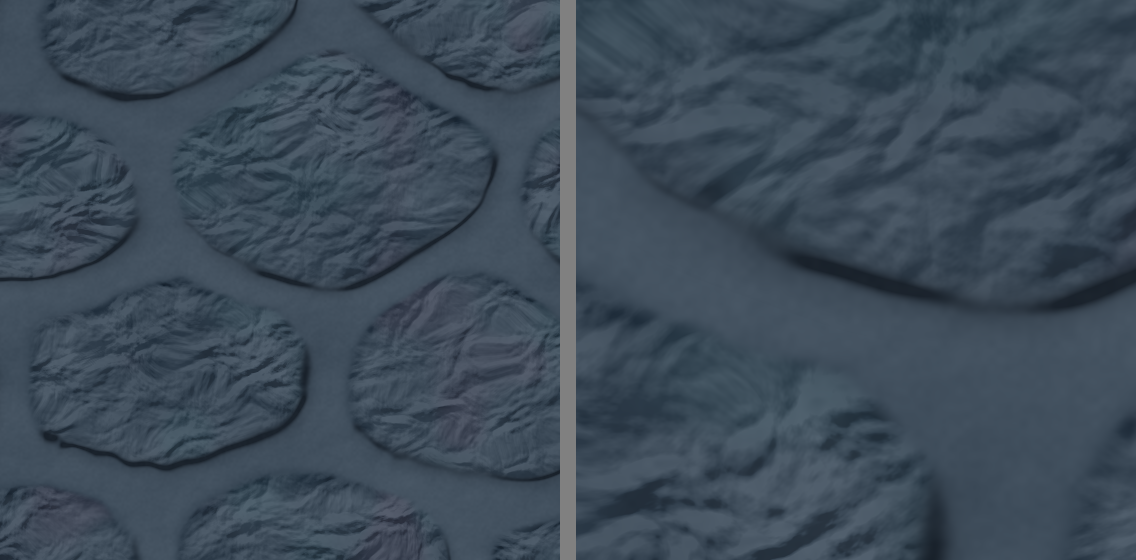
Left: the whole. Right: its middle third, enlarged.
Write a Shadertoy shader that draws this texture.

```glsl
// Dusky blue-grey rubble wall: craggy rounded stones set in smooth mortar.
// Stones are shrunken, rounded Voronoi cells in a stretched metric; light from
// the upper left shades their chipped relief and leaves creases underneath.

const vec2  CELL        = vec2(0.50, 0.355);     // mean stone pitch
const vec2  JITTER      = vec2(0.50, 0.26);      // seed scatter, in cells
const vec2  GRID_SHIFT  = vec2(0.13, 0.21);
const vec2  METRIC      = vec2(1.0, 1.35);       // flattens tops and bottoms
const float GAP_MIN     = 0.020;                 // half width of the mortar
const float GAP_MAX     = 0.042;
const float ROUNDING    = 0.031;
const float WOBBLE      = 0.060;
const vec2  LIGHT       = vec2(-0.45, 0.89);
const float RELIEF_STEP = 0.006;
const float RELIEF_GAIN = 0.56;
const vec3  MORTAR      = vec3(0.260, 0.316, 0.371);
const vec3  STONE       = vec3(0.245, 0.300, 0.354);
const vec3  RUST_TINT   = vec3(0.014, -0.012, -0.006);
const vec3  TEAL_TINT   = vec3(-0.008, 0.006, 0.002);
const vec3  CREASE      = vec3(0.085, 0.115, 0.150);

float hash(vec2 p) {
    return fract(sin(dot(p, vec2(127.1, 311.7))) * 43758.5453);
}

float noise(vec2 p) {
    vec2 i = floor(p), f = fract(p);
    f = f * f * (3.0 - 2.0 * f);
    return mix(mix(hash(i), hash(i + vec2(1, 0)), f.x),
               mix(hash(i + vec2(0, 1)), hash(i + vec2(1, 1)), f.x), f.y);
}

float fbm(vec2 p) {
    float sum = 0.0, amp = 0.5;
    for (int i = 0; i < 5; i++) {
        sum += amp * noise(p);
        p = mat2(1.6, 1.2, -1.2, 1.6) * p + 17.3;
        amp *= 0.5;
    }
    return sum;
}

// Centre of the stone in a grid cell; odd rows are shifted sideways.
vec2 seedPoint(vec2 cell) {
    vec2 jitter = vec2(hash(cell), hash(cell + 41.7)) - 0.5;
    return (cell + 0.5 + vec2(0.45 * mod(cell.y, 2.0), 0.0) + JITTER * jitter) * CELL;
}

// Distance inside the nearest stone's rounded outline; negative in mortar.
float stoneDepth(vec2 p) {
    p += GRID_SHIFT + WOBBLE * (vec2(noise(p * 5.0), noise(p * 5.0 + 31.0)) - 0.5);
    p += 0.009 * (noise(p * 30.0) - 0.5);
    vec2 base = floor(p / CELL), nearest = base, toNearest = vec2(9.0);
    for (int k = 0; k < 25; k++) {
        vec2 cell = base + vec2(k % 5 - 2, k / 5 - 2);
        vec2 r = (seedPoint(cell) - p) * METRIC;
        if (dot(r, r) < dot(toNearest, toNearest)) { toNearest = r; nearest = cell; }
    }
    float sum = 0.0;
    for (int k = 0; k < 25; k++) {
        if (k == 12) continue;
        vec2 cell = nearest + vec2(k % 5 - 2, k / 5 - 2);
        vec2 r = (seedPoint(cell) - p) * METRIC;
        vec2 across = r - toNearest;
        float border = dot(0.5 * (r + toNearest), across) / length(across * METRIC);
        sum += exp(-border / ROUNDING);
    }
    return -ROUNDING * log(sum) - mix(GAP_MIN, GAP_MAX, hash(nearest + 7.9));
}

// Chipped rock surface: small blunt facets on a slight upward slant.
float rockRelief(vec2 p) {
    vec2 q = mat2(0.95, -0.30, 0.30, 0.95) * p * vec2(12.0, 17.0);
    q += 0.7 * vec2(noise(q * 1.1), noise(q * 1.1 + 9.0));
    float facets = abs(noise(q * 1.3 + 50.0) - 0.5) + 0.6 * abs(noise(q * 2.7 + 13.0) - 0.5);
    return fbm(q) + 0.7 * fbm(q * 2.3 + 40.0) + 0.7 * facets;
}

void mainImage(out vec4 fragColor, in vec2 fragCoord) {
    vec2 p = fragCoord / iResolution.y;
    float depth = stoneDepth(p);
    vec2 e = vec2(0.004, 0.0);
    vec2 inward = vec2(stoneDepth(p + e.xy), stoneDepth(p + e.yx)) - depth;
    float facing = dot(inward / max(length(inward), 1e-5), LIGHT);  // + on shaded rims
    float inside = smoothstep(-0.006, 0.008, depth);

    // Rock: directional relief, broad tone patches and short dark chips
    float rough = 0.55 + 0.75 * noise(p * 6.0 + 90.0);
    float slope = rough * (rockRelief(p) - rockRelief(p + RELIEF_STEP * LIGHT));
    float patches = fbm(p * vec2(8.0, 11.0) + 80.0) - 0.48;
    vec3 rock = STONE + clamp(RELIEF_GAIN * slope, -0.065, 0.048) + 0.085 * patches;
    float chip = smoothstep(0.07, 0.17, -slope) * smoothstep(0.35, 0.65, noise(p * 13.0 + 60.0));
    rock = mix(rock, CREASE, 0.40 * chip);
    float fleck = smoothstep(0.70, 0.95, noise(p * vec2(65.0, 110.0) + 25.0));
    rock -= 0.022 * fleck;
    rock += RUST_TINT * smoothstep(0.58, 0.85, noise(p * 8.5 + 20.0));
    rock += TEAL_TINT * smoothstep(0.45, 0.80, noise(p * 9.0 + 130.0));

    // Mortar: smooth, with faint trowel clouds and shallow dents
    float dent = fbm(p * 13.0 + 3.0) - fbm((p + RELIEF_STEP * LIGHT) * 13.0 + 3.0);
    vec3 mortar = MORTAR + 0.055 * (fbm(p * vec2(5.0, 8.0) + 11.0) - 0.48)
                + 0.016 * (fbm(p * 45.0) - 0.48) + 0.12 * dent;
    vec3 color = mix(mortar, rock, inside);

    // Rims: broken undercut below and right, soft dim shoulder above
    float shade = smoothstep(-0.05, 0.80, facing);
    float breakup = 0.15 + 1.05 * smoothstep(0.15, 0.80, noise(p * 12.0 + 5.0));
    float width = mix(0.0025, 0.0075, noise(p * 15.0 + 70.0));
    float line = exp(-pow((depth + 0.001) / width, 2.0));
    float halo = exp(-pow((depth + 0.001) / 0.017, 2.0));
    color = mix(color, CREASE, clamp(shade * (0.82 * breakup * line + 0.22 * halo), 0.0, 0.90));
    float shoulder = exp(-pow((depth - 0.004) / 0.011, 2.0));
    color -= 0.042 * (1.0 - shade) * shoulder * breakup;
    color += 0.010 * (1.0 - shade) * exp(-pow((depth - 0.030) / 0.012, 2.0));

    // Fine grain
    color += 0.012 * (noise(p * 210.0) - 0.5);
    fragColor = vec4(color, 1.0);
}
```
